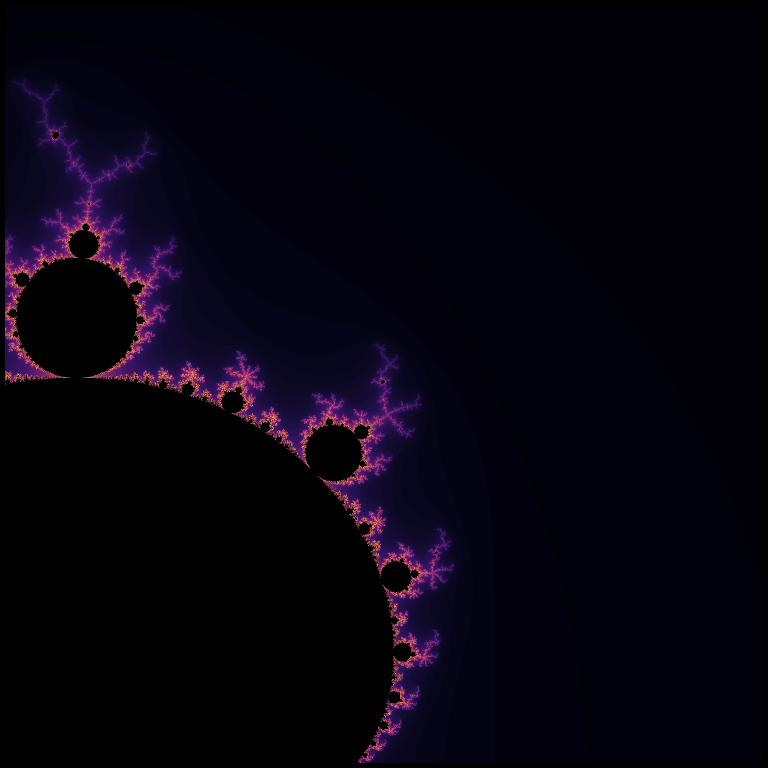
A WebGL 1 fragment shader for this background:

```glsl
precision highp float;
// Upper right part of the Mandelbrot set on a near-black violet field.
// Escape counts of z = z*z + c pick a colour from a dark-to-ember ramp;
// four samples per pixel smooth the filaments, and a thin black frame closes it.

uniform vec2 u_resolution;

const int MAX_STEPS = 160;
const vec2 PLANE_ORIGIN = vec2(-0.2459, 0.0337); // lower left corner
const float PLANE_SPAN = 1.2127;                 // width of the view
const float FRAME_WIDTH = 0.0065;

vec2 complexSquare(vec2 z) {
  return vec2(z.x * z.x - z.y * z.y, 2.0 * z.x * z.y);
}

// Closed form test for the main cardioid, which saves most of the iterations
bool insideCardioid(vec2 c) {
  float a = c.x - 0.25;
  float q = a * a + c.y * c.y;
  return q * (q + a) < 0.25 * c.y * c.y;
}

// Steps until |z| exceeds 2, or -1 for points of the set
float escapeCount(vec2 c) {
  if (insideCardioid(c)) return -1.0;
  vec2 z = vec2(0.0);
  for (int i = 1; i <= MAX_STEPS; i++) {
    z = complexSquare(z) + c;
    if (dot(z, z) > 4.0) return float(i);
  }
  return -1.0;
}

// Blends towards the next colour while the count runs from start to end
vec3 rampTo(vec3 color, vec3 next, float start, float end, float count) {
  return mix(color, next, clamp((count - start) / (end - start), 0.0, 1.0));
}

vec3 escapeColor(float count) {
  if (count < 0.0) return vec3(0.0);
  vec3 color = vec3(0.0, 0.0, 0.012);                              // night
  color = rampTo(color, vec3(0.007, 0.005, 0.05), 1.0, 4.0, count); // navy
  color = rampTo(color, vec3(0.04, 0.03, 0.13), 4.0, 8.0, count);   // indigo
  color = rampTo(color, vec3(0.09, 0.05, 0.22), 8.0, 12.0, count);  // violet
  color = rampTo(color, vec3(0.17, 0.07, 0.35), 12.0, 17.0, count); // purple
  color = rampTo(color, vec3(0.37, 0.10, 0.46), 17.0, 28.0, count); // plum
  color = rampTo(color, vec3(0.62, 0.19, 0.47), 28.0, 45.0, count); // magenta
  color = rampTo(color, vec3(0.92, 0.40, 0.32), 45.0, 80.0, count); // coral
  return rampTo(color, vec3(1.0, 0.80, 0.40), 80.0, 160.0, count);  // ember
}

// 1 inside the frame, 0 on it
float frameMask(vec2 uv, float width, float pixel) {
  vec2 edge = min(uv, 1.0 - uv);
  return smoothstep(width - pixel, width + pixel, min(edge.x, edge.y));
}

void main() {
  float pixel = 1.0 / min(u_resolution.x, u_resolution.y);
  vec2 uv = gl_FragCoord.xy / u_resolution;

  // 2 x 2 samples inside the pixel
  vec3 color = vec3(0.0);
  for (int j = 0; j < 2; j++) {
    for (int i = 0; i < 2; i++) {
      vec2 offset = (vec2(float(i), float(j)) - 0.5) * 0.5 * pixel;
      vec2 c = PLANE_ORIGIN + PLANE_SPAN * (uv + offset);
      color += 0.25 * escapeColor(escapeCount(c));
    }
  }

  color *= frameMask(uv, FRAME_WIDTH, 0.5 * pixel);
  gl_FragColor = vec4(color, 1.0);
}
```
